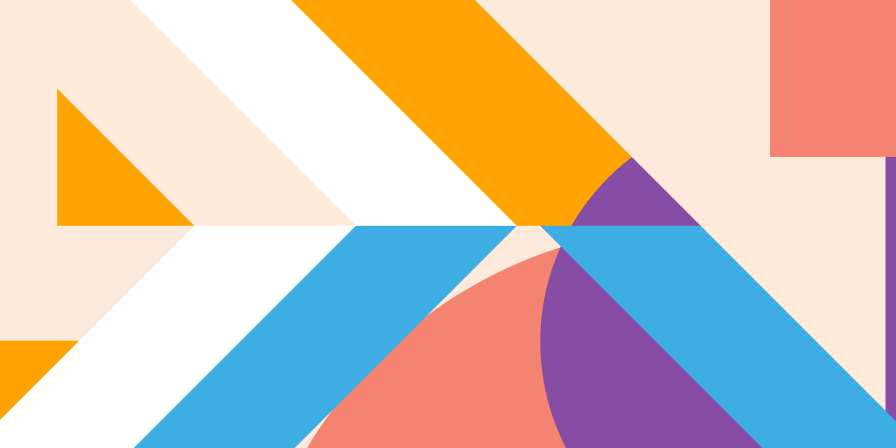
This background is drawn by a WebGL 1 fragment shader. Its source:

```glsl
precision highp float;
// Flat geometric poster: diagonal bands mirrored at a horizon, with discs and blocks.

uniform vec2 u_resolution;

// Smooth coverage of the half space where the signed distance is positive.
float cover(float dist) {
  return clamp(0.5 + dist * u_resolution.y, 0.0, 1.0);
}

// Coverage beyond a 45 degree line, given an unnormalised diagonal coordinate.
float diagonal(float offset) {
  return cover(offset * 0.7071);
}

float disc(vec2 p, vec2 center, float radius) {
  return cover(radius - length(p - center));
}

void main() {
  // Canvas height is one unit.
  vec2 p = gl_FragCoord.xy / u_resolution.y;
  float falling = p.x + p.y; // constant along lines going down to the right
  float rising = p.x - p.y;  // constant along lines going up to the right

  vec3 cream = vec3(0.992, 0.918, 0.859);
  vec3 blue = vec3(0.243, 0.678, 0.890);
  vec3 white = vec3(1.0);
  vec3 orange = vec3(0.998, 0.640, 0.004);
  vec3 coral = vec3(0.961, 0.514, 0.443);
  vec3 purple = vec3(0.530, 0.300, 0.640);

  float purpleDisc = disc(p, vec2(1.724, 0.237), 0.518);

  // Upper half: bands falling to the right, and a small triangle.
  vec3 upper = mix(orange, purple, purpleDisc);
  upper = mix(upper, white, diagonal(1.6497 - falling));
  upper = mix(upper, cream, diagonal(1.2904 - falling));
  float triangle = cover(p.x - 0.1276) * diagonal(0.9297 - falling);
  upper = mix(upper, orange, triangle);

  // Lower half: overlapping discs between two blue bands.
  vec3 lower = mix(cream, coral, disc(p, vec2(1.561, -0.525), 1.021));
  lower = mix(lower, purple, purpleDisc);
  lower = mix(lower, blue, diagonal(falling - 1.7018));
  lower = mix(lower, blue, diagonal(0.6576 - rising));
  lower = mix(lower, white, diagonal(0.2982 - rising));
  vec3 corner = mix(cream, orange, cover(0.2396 - p.y));
  lower = mix(lower, corner, diagonal(-0.0625 - rising));

  // Right field: a purple strip below a coral block.
  vec3 field = mix(cream, purple, cover(p.x - 1.9766));
  vec3 block = mix(cream, coral, cover(p.x - 1.7188));
  field = mix(field, block, cover(p.y - 0.6497));

  vec3 color = mix(lower, upper, cover(p.y - 0.496));
  color = mix(color, field, diagonal(falling - 2.0599));
  gl_FragColor = vec4(color, 1.0);
}
```
